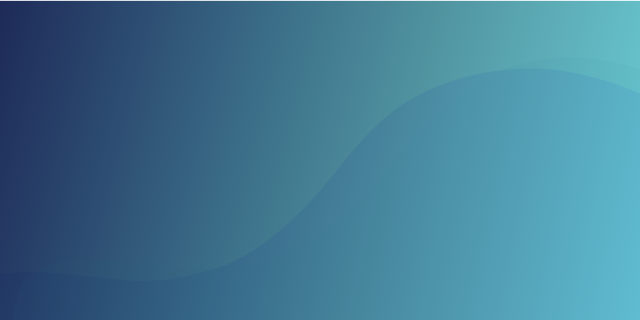
This background is drawn by a Shadertoy shader. Its source:

```glsl
#define TILT 0.25
#define FRONT_TINT vec3(0.92, 0.93, 1.0)
#define BACK_DARK vec3(0.13, 0.28, 0.40)
#define BACK_LIGHT vec3(0.32, 0.68, 0.74)
#define BACK_ALPHA 0.2
#define RIM 0.0026

const int KNOTS = 10;

// Knots hold x, height and slope, in units of the canvas height
const vec3 FRONT_WAVE[KNOTS] = vec3[KNOTS](
    vec3(0.0, 0.143, 0.1), vec3(0.104, 0.151, 0.0),
    vec3(0.26, 0.138, -0.06), vec3(0.443, 0.122, 0.0),
    vec3(0.682, 0.164, 0.33), vec3(1.068, 0.487, 1.28),
    vec3(1.302, 0.7, 0.52), vec3(1.667, 0.786, 0.0),
    vec3(1.901, 0.745, -0.29), vec3(2.0, 0.708, -0.4));

const vec3 BACK_WAVE[KNOTS] = vec3[KNOTS](
    vec3(0.036, 0.0, 5.0), vec3(0.078, 0.12, 0.95),
    vec3(0.13, 0.161, 0.6), vec3(0.273, 0.193, 0.0),
    vec3(0.682, 0.164, 0.08), vec3(1.042, 0.299, 0.8),
    vec3(1.276, 0.552, 1.2), vec3(1.484, 0.734, 0.65),
    vec3(1.784, 0.82, 0.0), vec3(2.0, 0.786, -0.27));

const vec3 SKY[6] = vec3[6](
    vec3(0.115, 0.165, 0.345), vec3(0.175, 0.30, 0.445),
    vec3(0.235, 0.44, 0.54), vec3(0.31, 0.57, 0.62),
    vec3(0.37, 0.69, 0.73), vec3(0.42, 0.81, 0.84));

// Cubic Hermite curve through the knots
float waveHeight(vec3 knots[KNOTS], float x) {
    float height = knots[0].y;
    for (int i = 0; i < KNOTS - 1; i++) {
        vec3 a = knots[i], b = knots[i + 1];
        if (x < a.x) break;
        float span = b.x - a.x;
        float s = clamp((x - a.x) / span, 0.0, 1.0);
        float r = 1.0 - s;
        height = mix(a.y, b.y, s * s * (3.0 - 2.0 * s))
               + span * s * r * (a.z * r - b.z * s);
    }
    return height;
}

// Smooth coverage of the area below a wave
float below(vec3 knots[KNOTS], vec2 p) {
    float d = waveHeight(knots, p.x) - p.y;
    return clamp(0.5 + d / max(fwidth(d), 1e-5), 0.0, 1.0);
}

// Tilted gradient with evenly spaced colour stops
vec3 skyColor(vec2 p) {
    float t = (p.x + TILT * (1.0 - p.y)) / (2.0 + TILT);
    float k = clamp(t, 0.0, 1.0) * 5.0;
    int i = min(int(k), 4);
    return mix(SKY[i], SKY[i + 1], k - float(i));
}

void mainImage(out vec4 fragColor, in vec2 fragCoord) {
    vec2 uv = fragCoord / iResolution.xy;
    vec2 p = vec2(2.0 * uv.x, uv.y);
    vec3 color = skyColor(p);

    // Translucent waves
    color *= mix(vec3(1.0), FRONT_TINT, below(FRONT_WAVE, p));
    vec3 backTint = mix(BACK_DARK, BACK_LIGHT, uv.x);
    color = mix(color, backTint, BACK_ALPHA * below(BACK_WAVE, p));

    // Thin white rim along the top
    float rim = clamp(0.5 + (uv.y - 1.0 + RIM) * iResolution.y, 0.0, 1.0);
    color = mix(color, vec3(1.0), rim);

    fragColor = vec4(color, 1.0);
}
```
